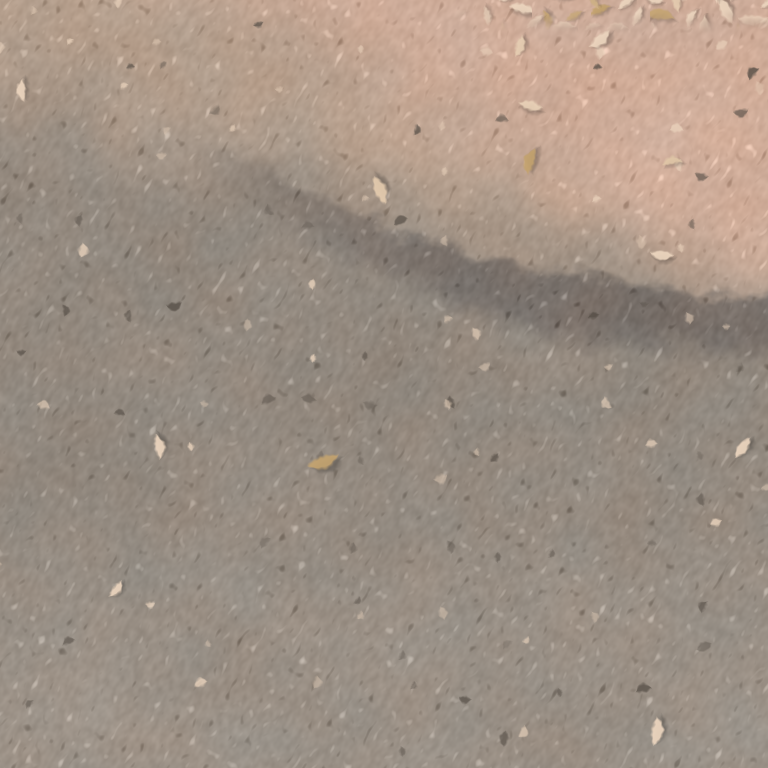
Reproduce this texture procedurally as a WebGL 1 fragment shader.

```glsl
precision highp float;
// Worn asphalt: grey road rising into warm, sunlit ground, crossed by a ragged
// dark stain. Stretched gradient noise makes the grit; jittered cell layers
// scatter bent leaves, pale chips and dark pits.
uniform vec2 u_resolution;

#define GRIT_SCALE 85.0
#define GRIT_CONTRAST 0.062
#define FLECK_CONTRAST 0.13
#define MOTTLE_CONTRAST 0.028
#define STAIN_STRENGTH 0.85
#define LEAF_CHANCE 0.13
#define PIT_CHANCE 0.20
#define GREY vec3(0.575, 0.537, 0.497)
#define TAN vec3(0.71, 0.625, 0.555)
#define PINK vec3(0.81, 0.675, 0.60)
#define STAIN vec3(0.445, 0.415, 0.395)
#define CREAM vec3(0.93, 0.84, 0.75)

float hash(vec2 p) {
  vec3 q = fract(vec3(p.xyx) * 0.1031);
  q += dot(q, q.yzx + 33.33);
  return fract((q.x + q.y) * q.z);
}

vec2 gradient(vec2 cell) {
  float angle = 6.2832 * hash(cell + 17.0);
  return vec2(cos(angle), sin(angle));
}

// Gradient noise, about -1 to 1
float noise(vec2 p) {
  vec2 i = floor(p), f = fract(p);
  vec2 u = f * f * f * (f * (f * 6.0 - 15.0) + 10.0);
  vec2 e = vec2(1.0, 0.0);
  float low = mix(dot(gradient(i), f), dot(gradient(i + e), f - e), u.x);
  float high = mix(dot(gradient(i + e.yx), f - e.yx),
                   dot(gradient(i + 1.0), f - 1.0), u.x);
  return 1.4 * mix(low, high, u.y);
}

float fbm(vec2 p) {
  float sum = 0.0, amp = 0.55;
  for (int i = 0; i < 4; i++) {
    sum += amp * noise(p);
    p = mat2(1.6, 1.2, -1.2, 1.6) * p + 7.3;
    amp *= 0.5;
  }
  return sum;
}

vec2 rotate(vec2 p, float angle) {
  float c = cos(angle), s = sin(angle);
  return vec2(c * p.x + s * p.y, c * p.y - s * p.x);
}

// Height of the stain's centre line
float stainLine(float x) {
  return 0.585 + 0.42 * pow(max(1.0 - x, 0.0), 2.1);
}

// Coverage of a bent, pointed leaf with the given half length and half width
float leaf(vec2 p, vec2 size, float bend, float blur) {
  float t = p.x / size.x;
  float d = abs(p.y + bend * size.y * t * t) - size.y * (1.0 - t * t);
  return (1.0 - smoothstep(-blur, blur, d)) * step(abs(t), 1.25);
}

// One shape per cell, held inside its cell; x is coverage, y shade, z tint
vec3 scatter(vec2 uv, float cells, float chance, vec2 size, float seed) {
  vec2 p = uv * cells, id = floor(p);
  vec2 key = id + seed * 31.0;
  vec2 centre = 0.28 + 0.44 * vec2(hash(key + 3.1), hash(key + 8.7));
  float angle = 0.9 + 2.4 * (hash(key + 5.3) - 0.5);
  vec2 q = rotate(fract(p) - centre, angle);
  vec2 s = size * cells * mix(0.6, 1.15, hash(key + 11.9));
  q.y += 0.3 * s.y * noise(q / s.y + key);
  float blur = cells * (0.0016 + 0.5 / u_resolution.y);
  float present = step(hash(key), chance);
  float bend = 1.6 * (hash(key + 2.2) - 0.5);
  float cover = leaf(q, s, bend, blur);
  float shade = leaf(q + s * vec2(-0.2, 0.65), s, bend, 2.0 * blur);
  return vec3(present * cover, present * shade, hash(key + 14.6));
}

vec3 addLeaves(vec3 col, vec3 l) {
  vec3 leafColour = mix(CREAM, vec3(0.76, 0.63, 0.42), smoothstep(0.55, 1.0, l.z));
  col *= 1.0 - 0.23 * l.y;
  return mix(col, leafColour, 0.92 * l.x);
}

void main() {
  vec2 uv = gl_FragCoord.xy / u_resolution;
  float cloud = fbm(uv * vec2(5.0, 7.0));
  float ragged = fbm(uv * vec2(19.0, 26.0) + 40.0);

  // Ground: grey below, tan and then pink towards the upper right
  float line = stainLine(uv.x);
  float warm = smoothstep(-0.04, 0.15, uv.y - min(line, 0.76) + 0.035 * cloud);
  float sun = uv.y + 0.6 * uv.x + 0.06 * cloud;
  vec3 col = GREY + 0.03 * (1.0 - smoothstep(0.05, 0.45, uv.y));
  col = mix(col, TAN, warm * smoothstep(0.65, 1.03, sun));
  col = mix(col, PINK, warm * smoothstep(1.06, 1.32, sun));

  // Stain: crisp upper edge, soft lower edge, fading to the left
  float above = uv.y - line + 0.028 * ragged + 0.02 * cloud;
  float width = mix(0.018, 0.034, smoothstep(0.3, 0.75, uv.x));
  float stain = (1.0 - smoothstep(width - 0.01, width + 0.012, above))
              * smoothstep(-width - 0.04, -width + 0.02, above)
              * smoothstep(0.18, 0.62, uv.x);
  col = mix(col, STAIN, STAIN_STRENGTH * stain);

  // Grit: grains leaning to the right, with sparse bright and dark flecks
  vec2 g = rotate(uv, 1.05) * GRIT_SCALE;
  float grain = noise(g * vec2(0.75, 1.4)) + 0.5 * noise(g * vec2(1.5, 2.4) + 9.0);
  float fleck = noise(g * vec2(0.65, 1.15) + 61.0);
  col += GRIT_CONTRAST * 0.55 * grain + MOTTLE_CONTRAST * (cloud + 0.6 * ragged);
  col += FLECK_CONTRAST * smoothstep(0.42, 0.9, fleck);
  col -= FLECK_CONTRAST * smoothstep(0.45, 0.9, -fleck);
  col += 0.012 * noise(uv * 14.0 + 5.0) * vec3(-1.0, 0.3, 1.0);

  // Pits, chips and leaves
  vec3 pit = scatter(uv, 16.0, PIT_CHANCE, vec2(0.009, 0.005), 1.0);
  col = mix(col, vec3(0.33, 0.30, 0.27), pit.x * mix(0.25, 0.8, pit.z));
  vec3 chip = scatter(uv + 0.03, 19.0, LEAF_CHANCE, vec2(0.008, 0.005), 2.0);
  col = mix(col, CREAM, chip.x * mix(0.35, 0.8, chip.z));
  float chance = LEAF_CHANCE * mix(0.8, 1.7, step(0.6, uv.y));
  col = addLeaves(col, scatter(uv, 11.0, chance, vec2(0.019, 0.0075), 3.0));

  // Litter gathered along the upper right edge
  float litter = smoothstep(0.955, 0.985, uv.y + 0.012 * ragged) * smoothstep(0.58, 0.66, uv.x);
  for (int i = 0; i < 2; i++) {
    float k = float(i);
    vec3 l = scatter(uv + 0.017 * k, 26.0, 0.8, vec2(0.017, 0.006), 4.0 + k);
    col = addLeaves(col, vec3(l.xy * litter, l.z));
  }
  gl_FragColor = vec4(clamp(col, 0.0, 1.0), 1.0);
}
```
